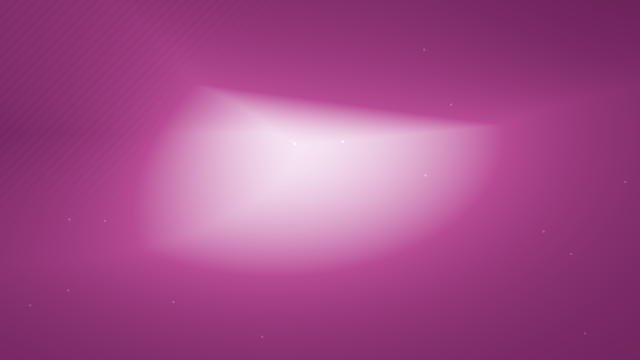
Write a Shadertoy shader that draws this background.

```glsl
#define GLOW_CENTER vec2(0.764, 0.618)
#define GLOW_RADII vec2(0.637, 0.387)
#define TOP_EDGE vec2(0.544, 0.7685)
#define TOP_SLOPE -0.135
#define TOP_FADE 0.15
#define CREASE_SOFTNESS 0.025
#define OUTER_FALLOFF 1.5
#define DUST_CELLS 9.0
#define DUST_AMOUNT 0.13

const vec3 WHITE_PINK = vec3(0.97, 0.91, 0.96);
const vec3 ORCHID = vec3(0.72, 0.29, 0.58);
const vec3 PLUM = vec3(0.40, 0.12, 0.34);

vec3 hash3(vec2 cell) {
    vec3 q = fract(vec3(cell.xyx) * vec3(0.1031, 0.1030, 0.0973));
    q += dot(q, q.yxz + 33.33);
    return fract((q.xxy + q.yzz) * q.zyx);
}

float softMax(float a, float b) {
    float h = max(CREASE_SOFTNESS - abs(a - b), 0.0) / CREASE_SOFTNESS;
    return max(a, b) + h * h * CREASE_SOFTNESS * 0.25;
}

// Each fold is 0 in the bright core and 1 on the orchid rim.
float topFold(vec2 p) {
    float above = p.y - TOP_EDGE.y - TOP_SLOPE * (p.x - TOP_EDGE.x);
    float outerFade = mix(0.44, 0.255, smoothstep(0.926, 1.778, p.x));
    return 1.0 + above / (above > 0.0 ? outerFade : TOP_FADE);
}

float leftFold(vec2 p) {
    float bend = p.y - 0.41;
    float edge = 0.37 + 1.34 * bend * bend;
    float rise = p.y - 0.63;
    float fade = 0.44 + max(-rise, 2.0 * rise);
    return 1.0 - (p.x - edge) / fade;
}

float roundFold(vec2 p) {
    return length((p - GLOW_CENTER) / GLOW_RADII);
}

vec3 glowColor(float level) {
    float inner = clamp(level, 0.0, 1.0);
    float outer = 1.0 - exp(-OUTER_FALLOFF * max(level - 1.0, 0.0));
    return mix(mix(WHITE_PINK, ORCHID, inner * inner), PLUM, outer);
}

// Sparse round specks, one candidate per cell.
float dust(vec2 p) {
    vec2 cell = floor(p * DUST_CELLS);
    vec3 h = hash3(cell);
    vec2 center = (cell + 0.2 + 0.6 * h.xy) / DUST_CELLS;
    float speck = 1.0 - smoothstep(0.001, 0.005, length(p - center));
    return speck * step(0.88, h.z);
}

void mainImage(out vec4 fragColor, in vec2 fragCoord) {
    vec2 p = fragCoord / iResolution.y;

    // Folded light
    float left = leftFold(p);
    float level = softMax(softMax(topFold(p), left), roundFold(p));
    vec3 color = glowColor(level);

    // Faint diagonal ribs on the upper left
    float ribs = sin(6.2832 * 36.0 * (p.x - p.y));
    float ribMask = smoothstep(0.9, 1.2, left) * smoothstep(0.25, 0.6, p.y);
    color += 0.006 * ribs * ribMask;

    color += DUST_AMOUNT * dust(p);
    fragColor = vec4(color, 1.0);
}
```
